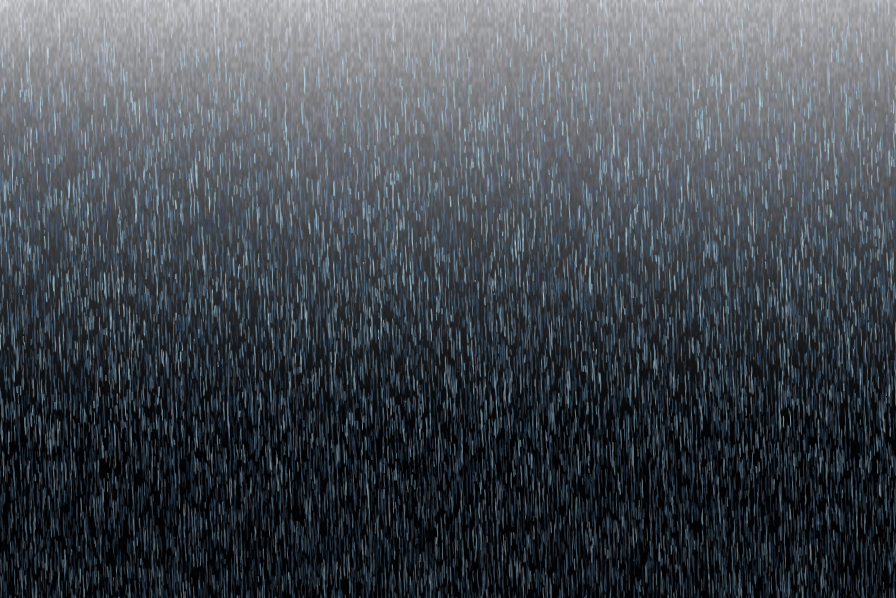
A WebGL 2 fragment shader for this texture:

```glsl
#version 300 es
precision highp float;
// Heavy rain at night: fine, slightly leaning streaks in front of a grey glow
// that falls from the top edge into black. Layers of hashed columns are cut
// into cells, each holding at most one drop; noise gathers drops into strings.

#define LAYERS 7
#define COLUMNS 105.0
#define DROP_CELL 0.058
#define DROP_WIDTH 0.0013
#define LEAN 0.022
#define DENSITY 0.62
#define HORIZON 0.26
#define GLOW_POWER 1.38
#define GRAIN 0.16

uniform vec2 u_resolution;
out vec4 outColor;

const vec3 NIGHT = vec3(0.008, 0.009, 0.016);
const vec3 GLOW = vec3(0.665, 0.67, 0.675);
const vec3 DIM_RAIN = vec3(0.22, 0.34, 0.46);
const vec3 BRIGHT_RAIN = vec3(0.72, 0.86, 0.92);

float hash(vec2 p) {
    return fract(sin(dot(p, vec2(127.1, 311.7))) * 43758.5453);
}

float noise(vec2 p) {
    vec2 i = floor(p), f = fract(p);
    f = f * f * (3.0 - 2.0 * f);
    return mix(mix(hash(i), hash(i + vec2(1.0, 0.0)), f.x),
               mix(hash(i + vec2(0.0, 1.0)), hash(i + vec2(1.0, 1.0)), f.x), f.y);
}

// Grey light at the top, a little stronger in the upper left corner
vec3 sky(vec2 uv) {
    float rise = clamp((uv.y - HORIZON) / (1.0 - HORIZON), 0.0, 1.0);
    float light = pow(rise, GLOW_POWER);
    float corner = exp(-8.0 * length((uv - vec2(0.0, 1.0)) * vec2(1.5, 1.0)));
    float mist = 0.94 + 0.12 * noise(uv * vec2(5.0, 3.0));
    return NIGHT + GLOW * light * (mist + 0.18 * corner);
}

// One layer of drops: x is coverage, y is the brightness of the drop
vec2 rainLayer(vec2 p, float layer, float px) {
    float columns = COLUMNS * (1.0 + 0.11 * layer);
    float x = (p.x + p.y * LEAN * (0.5 + 0.25 * layer)) * columns + layer * 17.3;
    float column = floor(x);
    float seed = hash(vec2(column, layer + 3.0));

    // Cells of varying height, shifted in each column
    float cellSize = DROP_CELL * mix(0.55, 1.2, hash(vec2(column, layer + 41.0)));
    float y = p.y / cellSize + seed * 37.0;
    vec2 id = vec2(column, floor(y) + layer * 71.0);
    float along = fract(y);

    // Strings of drops where the column noise is high
    float gather = noise(vec2(column * 0.7 + layer * 9.0, p.y * 3.5 + seed * 20.0));
    float present = step(hash(id), DENSITY * (0.35 + 1.2 * gather));

    // Thin body with soft ends and a slight waver
    float halfLength = mix(0.14, 0.47, hash(id + 5.7));
    float ends = 1.0 - smoothstep(halfLength * 0.65, halfLength, abs(along - 0.5));
    float centre = 0.5 + 0.5 * (hash(id + 11.3) - 0.5) + 0.05 * sin(y * 9.0 + seed * 6.28);
    float across = abs(fract(x) - centre) / columns;
    float halfWidth = DROP_WIDTH * mix(0.5, 1.0, hash(id + 2.9));
    float body = clamp((halfWidth - across) / px + 0.5, 0.0, 1.0);
    body *= min(1.0, 2.6 * halfWidth / px);

    // Broken shine along the drop
    float shine = mix(0.5, 1.0, noise(vec2(column * 3.1, p.y * 150.0)));
    float level = hash(id + 23.1);
    return vec2(body * ends * present * shine, level * level);
}

void main() {
    vec2 uv = gl_FragCoord.xy / u_resolution;
    vec2 p = gl_FragCoord.xy / u_resolution.y;
    float px = 1.0 / u_resolution.y;
    vec3 color = sky(uv);

    // Fine vertical grain between the streaks
    float grain = noise(p * vec2(310.0, 120.0)) - 0.5;
    color *= 1.0 + GRAIN * grain;
    color += vec3(0.02, 0.03, 0.045) * max(grain, 0.0);

    // Drops brighten with the light behind them
    float lit = mix(0.62, 1.0, smoothstep(0.0, 0.75, uv.y));
    for (int i = 0; i < LAYERS; i++) {
        vec2 drop = rainLayer(p, float(i), px);
        vec3 rain = mix(DIM_RAIN, BRIGHT_RAIN, drop.y) * lit;
        rain = max(rain, color + 0.13 * drop.y);
        color = mix(color, rain, drop.x * mix(0.6, 0.95, drop.y));
    }
    outColor = vec4(min(color, 1.0), 1.0);
}
```
